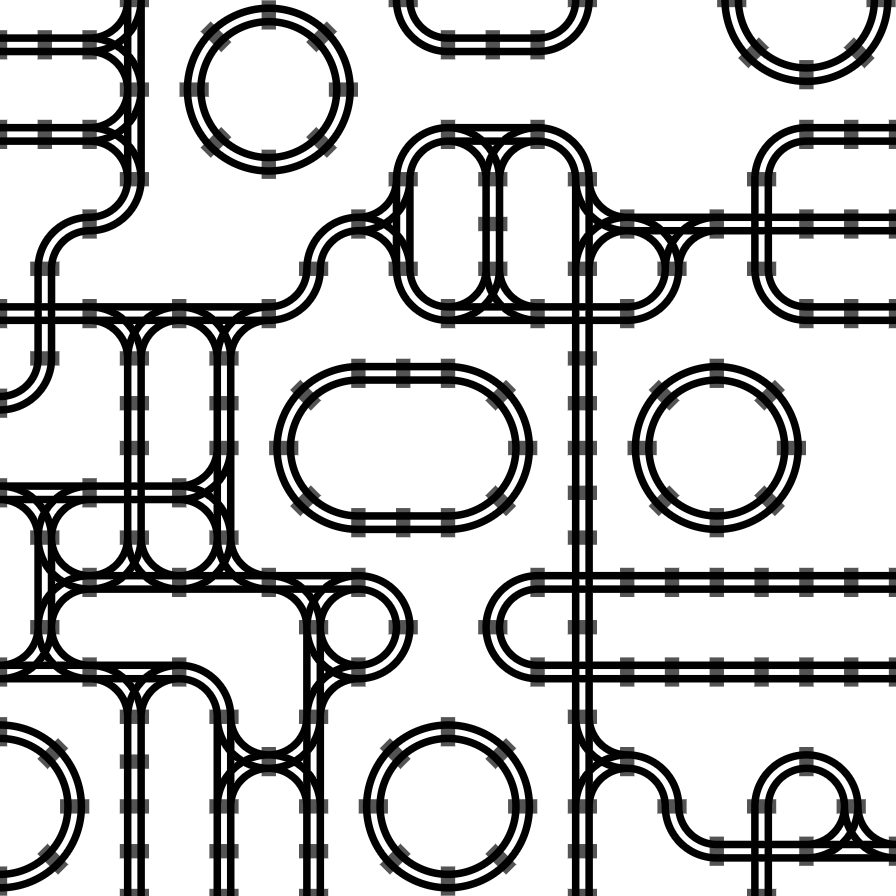
A Shadertoy shader for this pattern:

```glsl
const float CELLS = 10.0;
const float HALF_GAUGE = 0.075;
const float HALF_RAIL = 0.042;
const vec2 HALF_SLEEPER = vec2(0.08, 0.163);
const float LOOP_RADIUS = 5.0 / 6.0;
const float BLOCK = 5.0;
const float COLOURS = 4.0;
const float EIGHTH_TURN = 0.785398;
const float FAR = 9.0;
const float LOOP_ID = -1.0;
const vec3 PAPER = vec3(1.0);
const vec3 SLEEPER_GREY = vec3(0.33);
const vec3 RAIL_BLACK = vec3(0.005);

float hash(vec2 p) {
    return fract(sin(dot(p, vec2(12.9898, 78.233))) * 43758.5453);
}

// Even corners get a random id, odd corners copy one neighbour
float patchId(vec2 corner) {
    if (mod(corner.x + corner.y, 2.0) > 0.5) {
        float angle = floor(4.0 * hash(corner + 3.7)) * 2.0 * EIGHTH_TURN;
        corner += round(vec2(cos(angle), sin(angle)));
    }
    return floor(COLOURS * hash(corner + 17.3));
}

// Each block holds one closed loop with a uniform border around it
float regionId(vec2 corner) {
    vec2 block = floor(corner / BLOCK);
    vec2 local = corner - BLOCK * block;
    vec2 first = 1.0 + floor(3.0 * vec2(hash(block + 5.1), hash(block + 9.4)));
    vec2 last = first;
    last.x = min(first.x + step(0.5, hash(block + 2.6)), 3.0);
    vec2 gap = max(first - local, local - last);
    float away = max(gap.x, gap.y);
    if (away < 0.5) return LOOP_ID;
    if (away < 1.5) return floor(COLOURS * hash(block + 31.0));
    return patchId(corner);
}

float railPair(float offset) {
    return abs(abs(offset) - HALF_GAUGE) - HALF_RAIL;
}

// x runs along the track, y across it
float sleeper(vec2 p) {
    vec2 d = abs(p) - HALF_SLEEPER;
    return max(d.x, d.y);
}

vec2 quarterTurn(vec2 p) {
    return vec2(p.y, -p.x);
}

// Wide bend around the lower left corner: x = rails, y = sleepers
vec2 loopBend(vec2 p) {
    vec2 w = p + 0.5;
    float a = round(atan(w.y, w.x) / EIGHTH_TURN) * EIGHTH_TURN;
    vec2 axis = vec2(cos(a), sin(a));
    vec2 tie = vec2(dot(w, vec2(-axis.y, axis.x)), dot(w, axis) - LOOP_RADIUS);
    return vec2(railPair(length(w) - LOOP_RADIUS), sleeper(tie));
}

// Straight side of a loop running along x
vec2 loopSide(vec2 p) {
    float offset = p.y + 0.5 - LOOP_RADIUS;
    float along = p.x - 0.5 * round(p.x / 0.5);
    return vec2(railPair(offset), sleeper(vec2(along, offset)));
}

// Distances to the rails and sleepers of one cell, p centred in it
vec2 trackCell(vec2 p, vec2 cell) {
    float ids[4] = float[4](
        regionId(cell), regionId(cell + vec2(1.0, 0.0)),
        regionId(cell + 1.0), regionId(cell + vec2(0.0, 1.0)));
    bool hasLoop = false;
    int openSides = 0;
    for (int i = 0; i < 4; i++) {
        hasLoop = hasLoop || ids[i] < 0.0;
        openSides += ids[i] != ids[(i + 1) % 4] ? 1 : 0;
    }

    vec2 d = vec2(FAR);
    for (int i = 0; i < 4; i++) {
        float a = ids[i], b = ids[(i + 1) % 4];
        float c = ids[(i + 2) % 4], e = ids[(i + 3) % 4];
        if (hasLoop) {
            if (a < 0.0 && b < 0.0) d = min(d, loopSide(p));
            else if (a < 0.0 && e >= 0.0) d = min(d, loopBend(p));
        } else if (a != b) {
            // Sleeper on the lower side, then bend right and straight up
            d.y = min(d.y, sleeper(vec2(p.y + 0.5, p.x)));
            if (b != c && openSides < 4)
                d.x = min(d.x, railPair(length(p - vec2(0.5, -0.5)) - 0.5));
            if (c != e) {
                d.x = min(d.x, railPair(p.x));
                if (openSides == 2) d.y = min(d.y, sleeper(p.yx));
            }
        }
        p = quarterTurn(p);
    }
    return d;
}

void mainImage(out vec4 fragColor, in vec2 fragCoord) {
    float pixel = CELLS / iResolution.y;
    vec2 grid = fragCoord * pixel;
    vec2 cell = floor(grid);
    vec2 d = trackCell(grid - cell - 0.5, cell + vec2(23.0, 42.0));
    vec2 cover = clamp(0.5 - d / pixel, 0.0, 1.0);
    vec3 colour = mix(PAPER, SLEEPER_GREY, cover.y);
    colour = mix(colour, RAIL_BLACK, cover.x);
    fragColor = vec4(colour, 1.0);
}
```
